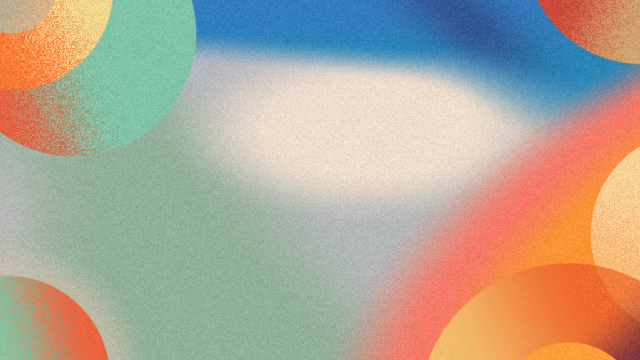
This background is drawn by a Shadertoy shader. Its source:

```glsl
// Grainy abstract backdrop: blurred fields of sage, cream, blue and coral,
// framed by gradient discs at the corners. Soft masks blend the fields, and
// hashed grain roughens each disc's colour ramp. Units: canvas height = 1.

// Sine-free hash, 0 to 1
float hash(vec2 q) {
    vec3 v = fract(q.xyx * 0.1031);
    v += dot(v, v.yzx + 33.33);
    return fract((v.x + v.y) * v.z);
}

// Soft elliptical spot, 1 at the centre
float glow(vec2 p, vec2 centre, vec2 radii) {
    vec2 d = (p - centre) / radii;
    return exp(-dot(d, d));
}

// Position along a to b, smoothed and limited to 0..1
float ramp(vec2 p, vec2 a, vec2 b) {
    return smoothstep(0.0, 1.0, dot(p - a, b - a) / dot(b - a, b - a));
}

// Anti-aliased disc coverage
float disc(vec2 p, vec2 centre, float radius) {
    float pixel = 1.0 / iResolution.y;
    return smoothstep(pixel, -pixel, length(p - centre) - radius);
}

vec3 blurredFields(vec2 p) {
    // Sage ground fading to grey on the right and at the left edge
    vec3 col = mix(vec3(0.57, 0.69, 0.60), vec3(0.71, 0.72, 0.72),
                   smoothstep(0.90, 1.28, p.x + 0.83 * p.y));
    col = mix(col, vec3(0.74, 0.73, 0.73), 0.9 * glow(p, vec2(0.0, 0.40), vec2(0.13, 0.24)));
    col = mix(col, vec3(0.85, 0.76, 0.68),
              0.6 * smoothstep(0.12, 0.0, length(p - vec2(0.019, -0.053)) - 0.287));

    // Lavender haze, then the cream cloud
    col = mix(col, vec3(0.72, 0.72, 0.76), smoothstep(0.66, 0.86, p.y));
    float cloud = length((p - vec2(1.03, 0.64)) / vec2(0.54, 0.25));
    col = mix(col, vec3(0.94, 0.87, 0.80), smoothstep(1.08, 0.45, cloud));

    // Blue sky with a slanted navy streak
    float skyEdge = 0.87 - 0.08 * (p.x - 0.54) - 0.10 * smoothstep(1.2, 1.6, p.x);
    float blur = 0.05 + 0.07 * smoothstep(1.1, 1.5, p.x);
    vec3 sky = mix(vec3(0.16, 0.53, 0.72), vec3(0.20, 0.49, 0.75), smoothstep(0.83, 0.97, p.y));
    float streak = (p.x - 1.24 + 0.95 * (p.y - 1.0)) / 0.14;
    sky = mix(sky, vec3(0.20, 0.32, 0.56), 0.9 * exp(-streak * streak) * smoothstep(0.72, 0.92, p.y));
    col = mix(col, sky, smoothstep(skyEdge - blur, skyEdge + blur, p.y));

    // Warm field on the right: coral rim, orange heart
    float warm = p.x - p.y + 0.1 - 0.8 * (p.y - 0.42) * (p.y - 0.42);
    vec3 ember = mix(vec3(0.97, 0.47, 0.40), vec3(0.98, 0.58, 0.20), smoothstep(1.10, 1.34, warm));
    return mix(col, ember, smoothstep(0.84, 1.12, warm));
}

void mainImage(out vec4 fragColor, in vec2 fragCoord) {
    vec2 p = fragCoord / iResolution.y;
    float grain = hash(floor(p * 288.0)) - 0.5;
    vec2 q = p + 0.09 * grain; // jittered point for the disc ramps
    vec3 col = blurredFields(p);

    // Top left: large jade disc, yellow ring, tan core
    vec3 jade = mix(vec3(0.90, 0.38, 0.25), vec3(0.50, 0.77, 0.66),
                    ramp(q, vec2(0.0, 0.66), vec2(0.28, 0.77)));
    col = mix(col, jade, disc(p, vec2(0.204, 0.907), 0.341));
    vec3 ring = mix(vec3(0.98, 0.46, 0.20), vec3(0.94, 0.85, 0.56),
                    ramp(q, vec2(0.02, 0.80), vec2(0.27, 0.96)));
    col = mix(col, ring, disc(p, vec2(0.035, 1.032), 0.28));
    vec3 core = mix(vec3(0.72, 0.68, 0.58), vec3(0.86, 0.70, 0.52),
                    ramp(q, vec2(0.0, 1.0), vec2(0.14, 0.94)));
    col = mix(col, core, disc(p, vec2(0.030, 1.035), 0.127));

    // Top right: red to tan
    vec3 rust = mix(vec3(0.80, 0.29, 0.23), vec3(0.82, 0.64, 0.43),
                    ramp(q, vec2(1.54, 0.97), vec2(1.77, 0.88)));
    col = mix(col, rust, disc(p, vec2(1.782, 1.146), 0.324));

    // Bottom left: jade through tan to red
    vec3 dusk = mix(vec3(0.53, 0.76, 0.63), vec3(0.93, 0.38, 0.24),
                    ramp(q, vec2(0.0, 0.05), vec2(0.24, 0.12)));
    col = mix(col, dusk, disc(p, vec2(0.019, -0.053), 0.287));

    // Bottom right: yellow to orange to maroon, under a translucent peach disc
    vec3 sunset = mix(vec3(0.95, 0.74, 0.42), vec3(0.94, 0.41, 0.17),
                      ramp(q, vec2(1.25, 0.0), vec2(1.64, 0.18)));
    sunset = mix(sunset, vec3(0.48, 0.20, 0.25), ramp(q, vec2(1.66, 0.14), vec2(1.80, 0.0)));
    float sunMask = disc(p, vec2(1.581, -0.15), 0.419);
    col = mix(col, sunset, sunMask);
    vec3 peach = mix(vec3(0.97, 0.72, 0.46), vec3(0.97, 0.82, 0.59),
                     ramp(q, vec2(1.66, 0.25), vec2(1.78, 0.5)));
    col = mix(col, peach, disc(p, vec2(1.926, 0.35), 0.285) * mix(1.0, 0.22, sunMask));
    col = mix(col, vec3(0.98, 0.62, 0.22), disc(p, vec2(1.581, -0.148), 0.197));

    // Overall film grain
    fragColor = vec4(col + 0.06 * grain, 1.0);
}
```
